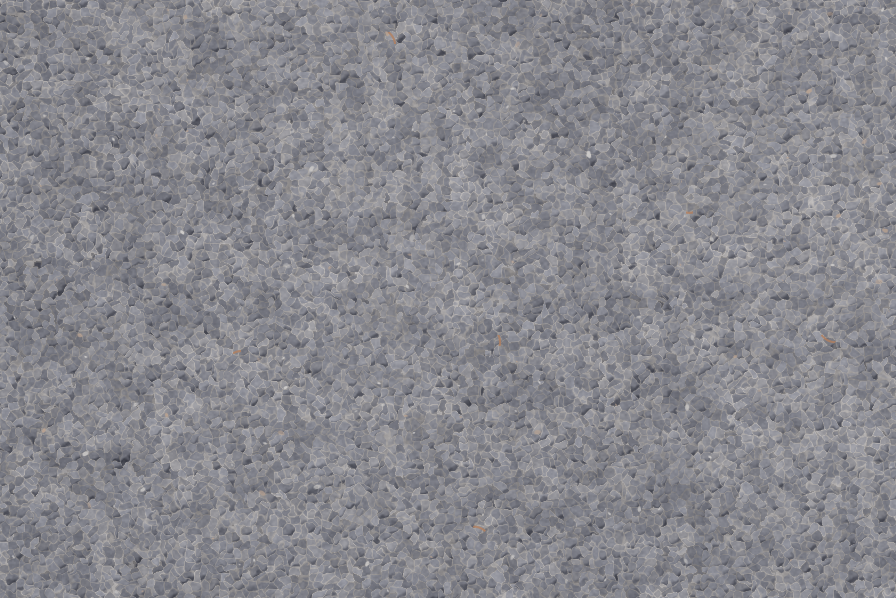
Write a WebGL 2 fragment shader that draws this texture.

```glsl
#version 300 es
precision highp float;

uniform vec2 u_resolution;
out vec4 fragColor;

// Lengths are fractions of the canvas height.
const float STONES = 74.0;          // stone cells per height
const float GRIT = 170.0;           // fine grit cells per height
const float SPECKS = 24.0;          // bright chip cells per height
const float NEEDLES = 4.0;          // dry needle cells per height
const float SPECK_CHANCE = 0.20;
const float NEEDLE_CHANCE = 0.22;
const float BASE_TONE = 0.532;
const float STONE_CONTRAST = 0.135;
const float GRIT_CONTRAST = 0.11;
const float BINDER_LIFT = 0.065;
const float SHADOW_DEPTH = 0.17;
const vec2 SHADOW_DIR = vec2(0.45, -0.89);
const vec3 COOL_TINT = vec3(-0.014, -0.008, 0.030);
const vec3 WARM_TINT = vec3(0.010, -0.002, -0.004);
const vec3 CHIP_PALE = vec3(0.82, 0.81, 0.80);
const vec3 CHIP_TAN = vec3(0.73, 0.64, 0.57);
const vec3 NEEDLE_COLOR = vec3(0.70, 0.50, 0.37);

float hash(vec2 p) {
  return fract(sin(dot(p, vec2(127.1, 311.7))) * 43758.5453);
}

vec2 hash2(vec2 p) {
  return vec2(hash(p), hash(p + 57.3));
}

float noise(vec2 p) {
  vec2 i = floor(p), f = fract(p);
  f = f * f * (3.0 - 2.0 * f);
  return mix(mix(hash(i), hash(i + vec2(1, 0)), f.x),
             mix(hash(i + vec2(0, 1)), hash(i + vec2(1, 1)), f.x), f.y);
}

mat2 rotation(float a) {
  float c = cos(a), s = sin(a);
  return mat2(c, -s, s, c);
}

// Nearest elongated stone: xy = offset from its centre, z = gap to the next.
vec3 nearestStone(vec2 p, out vec2 id) {
  vec2 cell = floor(p), offset = vec2(0);
  float first = 9.0, second = 9.0;
  id = cell;
  for (int y = -1; y <= 1; y++) {
    for (int x = -1; x <= 1; x++) {
      vec2 c = cell + vec2(x, y);
      vec2 d = p - c - 0.1 - 0.8 * hash2(c);
      float stretch = mix(1.0, 1.6, hash(c + 11.7));
      vec2 q = rotation(6.2832 * hash(c + 23.1)) * d;
      float dist = length(q * vec2(1.0 / stretch, stretch)) / mix(0.8, 1.25, hash(c + 5.9));
      if (dist < first) {
        second = first;
        first = dist;
        offset = d;
        id = c;
      } else {
        second = min(second, dist);
      }
    }
  }
  return vec3(offset, second - first);
}

// Pale and tan mineral chips, kept inside their cells.
vec3 addChips(vec3 color, vec2 p, float pixel) {
  vec2 id = floor(p * SPECKS);
  vec2 d = (fract(p * SPECKS) - mix(vec2(0.2), vec2(0.8), hash2(id + 3.3))) / SPECKS;
  d = rotation(6.2832 * hash(id + 8.1)) * d * vec2(0.8, 1.3);
  float size = hash(id + 41.0);
  float radius = mix(0.0014, 0.0050, size * size * size);
  float edge = length(d) - radius + 0.0015 * (noise(p * 300.0) - 0.5);
  float mask = 1.0 - smoothstep(-pixel, pixel, edge);
  mask *= step(hash(id + 19.0), SPECK_CHANCE) * mix(0.45, 0.95, hash(id + 29.0));
  return mix(color, mix(CHIP_PALE, CHIP_TAN, step(0.62, hash(id + 71.0))), mask);
}

// Short, thin needles of dry litter.
vec3 addNeedles(vec3 color, vec2 p, float pixel) {
  vec2 id = floor(p * NEEDLES);
  vec2 d = (fract(p * NEEDLES) - mix(vec2(0.15), vec2(0.85), hash2(id + 6.6))) / NEEDLES;
  d = rotation(6.2832 * hash(id + 13.0)) * d;
  d.y += 18.0 * d.x * d.x;
  d.x -= clamp(d.x, -1.0, 1.0) * step(abs(d.x), mix(0.005, 0.014, hash(id + 31.0)));
  float mask = 1.0 - smoothstep(0.0007, 0.0007 + 1.3 * pixel, length(d));
  return mix(color, NEEDLE_COLOR, 0.8 * mask * step(hash(id + 47.0), NEEDLE_CHANCE));
}

void main() {
  vec2 p = gl_FragCoord.xy / u_resolution.y;
  float pixel = 1.0 / u_resolution.y;

  // Stones with a slightly ragged outline
  vec2 warp = vec2(noise(p * 130.0), noise(p * 130.0 + 37.0)) - 0.5;
  vec2 id;
  vec3 stone = nearestStone(p * STONES + 0.5 * warp, id);
  float soft = 0.5 * pixel * STONES;
  float binder = 1.0 - smoothstep(0.04, 0.18 + soft, stone.z);
  float worn = noise(p * 22.0 + 9.0);
  float shade = smoothstep(0.08, 0.55, dot(stone.xy, SHADOW_DIR));
  shade *= smoothstep(0.25, 0.85, hash(id + 83.0));

  // Tone from broad wear down to fine grit
  float grit = 0.6 * noise(p * GRIT) + 0.4 * noise(p * GRIT * 1.9 + 17.0) - 0.5;
  float tone = BASE_TONE + 0.05 * (noise(p * 3.0) - 0.5) + 0.04 * (worn - 0.5);
  tone += STONE_CONTRAST * (hash(id + 61.0) - 0.5) + GRIT_CONTRAST * grit;
  tone += BINDER_LIFT * binder * (0.4 + worn) - SHADOW_DEPTH * shade * (1.0 - 0.5 * binder);

  // Cool stones, warmer and paler binder
  float warmth = clamp(0.65 * binder + 2.2 * (tone - 0.50) + 0.5 * (hash(id + 97.0) - 0.4), 0.0, 1.0);
  vec3 color = tone + mix(COOL_TINT, WARM_TINT, warmth);

  color = addChips(color, p, pixel);
  color = addNeedles(color, p, pixel);
  fragColor = vec4(clamp(color, 0.0, 1.0), 1.0);
}
```
